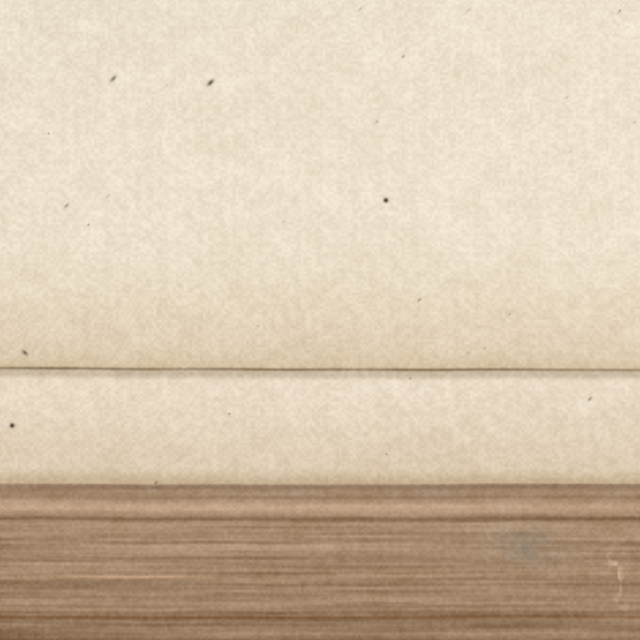
Give the GLSL for this texture, as a Shadertoy shader.

```glsl
// Aged cream paper: a broad sheet, a shadowed crease, a lower sheet and a stack
// of brown page edges. Vertical gradients shape the sheets, stretched noise
// draws the fibres and page lines, and hashed cells scatter grain and specks.

#define CREASE_Y 0.423
#define STACK_Y 0.243
#define GRAIN_SCALE 235.0
#define GRAIN_AMOUNT 0.055
#define MOTTLE_AMOUNT 0.022
#define STRIPE_AMOUNT 0.15
#define SPECK_CELLS 15.0
#define SPECK_CHANCE 0.22

float hash(vec2 p) {
    return fract(sin(dot(p, vec2(127.1, 311.7))) * 43758.5453);
}

float noise(vec2 p) {
    vec2 cell = floor(p), f = fract(p);
    f = f * f * (3.0 - 2.0 * f);
    return mix(mix(hash(cell), hash(cell + vec2(1, 0)), f.x),
               mix(hash(cell + vec2(0, 1)), hash(cell + vec2(1, 1)), f.x), f.y);
}

// Soft horizontal line of given centre and half width
float band(float y, float centre, float width) {
    float d = (y - centre) / width;
    return exp(-d * d);
}

// Small tilted fleck, 1 at its core
float fleck(vec2 p, vec2 centre, vec2 size) {
    vec2 d = p - centre;
    d = vec2(d.x + d.y, d.y - d.x) * 0.707 / size;
    return exp(-dot(d, d));
}

// Faint flecks scattered over a jittered grid
float scatteredSpecks(vec2 p) {
    vec2 cell = floor(p * SPECK_CELLS);
    float sum = 0.0;
    for (int j = -1; j <= 1; j++)
    for (int i = -1; i <= 1; i++) {
        vec2 id = cell + vec2(i, j);
        vec2 jitter = vec2(hash(id + 3.1), hash(id + 8.7));
        float present = step(hash(id + 17.3), SPECK_CHANCE);
        vec2 size = mix(vec2(0.0015), vec2(0.0045, 0.002), hash(id + 5.9));
        sum += present * hash(id + 23.0) * fleck(p, (id + jitter) / SPECK_CELLS, size);
    }
    return sum;
}

vec3 upperSheet(vec2 p, float y) {
    vec3 c = mix(vec3(0.885, 0.82, 0.72), vec3(0.932, 0.883, 0.80), smoothstep(0.44, 0.65, y));
    c = mix(c, vec3(0.915, 0.88, 0.80), 0.6 * smoothstep(0.75, 1.05, y - 0.15 * p.x));
    c -= vec3(0.055, 0.075, 0.10) * exp(-max(y - CREASE_Y, 0.0) / 0.022);
    return c + 0.008 * (p.x - 0.5);
}

vec3 lowerSheet(float y) {
    vec3 c = mix(vec3(0.87, 0.80, 0.70), vec3(0.915, 0.858, 0.775), smoothstep(0.265, 0.40, y));
    c -= vec3(0.09, 0.11, 0.13) * smoothstep(0.272, STACK_Y, y);
    return mix(c, vec3(0.80, 0.735, 0.64), smoothstep(0.404, 0.415, y));
}

vec3 pageStack(vec2 p, float y) {
    vec3 c = mix(vec3(0.595, 0.485, 0.38), vec3(0.645, 0.535, 0.43), smoothstep(0.02, 0.18, y));
    // Page lines: fine, medium and broad streaks
    float lines = 0.45 * noise(vec2(p.x * 5.0, y * 210.0))
                + 0.35 * noise(vec2(p.x * 2.0 + 9.0, y * 95.0))
                + 0.20 * noise(vec2(p.x * 16.0, y * 260.0));
    float below = 1.0 - smoothstep(0.185, 0.20, y);
    c += (lines - 0.5) * STRIPE_AMOUNT * mix(0.5, 1.5, below);
    // Rounded ledge above the stack and its shadows
    c += vec3(0.115, 0.105, 0.10) * band(y, 0.207, 0.010);
    c -= 0.09 * band(y, 0.189, 0.004);
    c -= vec3(0.07, 0.065, 0.05) * band(y, 0.239, 0.005);
    c -= 0.04 * band(y, 0.223, 0.003);
    // Bright torn edge and a rusty seam
    float reach = smoothstep(0.05, 0.2, p.x) * (1.0 - smoothstep(0.24, 0.36, p.x));
    c += vec3(0.15, 0.12, 0.09) * band(y, 0.099 + 0.006 * (p.x - 0.2), 0.0028) * (0.25 + 0.75 * reach);
    c -= vec3(0.05, 0.075, 0.09) * band(y, 0.036, 0.003);
    c -= 0.05 * band(y, 0.087, 0.003);
    // Cool stain and pale scuff towards the right
    float stain = exp(-dot((p - vec2(0.825, 0.148)) * vec2(24, 42), (p - vec2(0.825, 0.148)) * vec2(24, 42)));
    c = mix(c, vec3(0.47, 0.47, 0.45), 0.6 * stain * noise(p * 85.0));
    float scuff = band(p.x, 0.963 - 0.15 * (y - 0.10), 0.010) * band(y, 0.095, 0.045);
    return c + 0.16 * scuff * smoothstep(0.45, 0.8, noise(p * 100.0));
}

void mainImage(out vec4 fragColor, in vec2 fragCoord) {
    vec2 p = fragCoord / iResolution.xy;
    float soft = max(0.0015, 1.0 / iResolution.y);
    float wobble = 0.0015 * (noise(vec2(p.x * 9.0, 2.0)) - 0.5);
    float y = p.y + wobble;
    float creaseY = y + 0.003 * (p.x - 0.5);

    // Layers from top to bottom
    float onStack = 1.0 - smoothstep(STACK_Y - soft, STACK_Y + 2.0 * soft, y);
    vec3 color = mix(lowerSheet(creaseY), upperSheet(p, creaseY),
                     smoothstep(CREASE_Y - soft, CREASE_Y + soft, creaseY));
    float creaseTone = 0.75 + 0.5 * noise(vec2(p.x * 14.0, 6.0));
    color -= vec3(0.20, 0.205, 0.20) * creaseTone * band(creaseY, CREASE_Y, 0.0025);
    color = mix(color, pageStack(p, y), onStack);

    // Grain and slow mottling
    float grain = noise(p * GRAIN_SCALE) + 0.6 * noise(p * GRAIN_SCALE * 0.53 + 31.0) - 0.8;
    color += grain * GRAIN_AMOUNT * vec3(0.9, 1.0, 1.1);
    color += (noise(p * 22.0) + noise(p * 47.0) - 1.0) * MOTTLE_AMOUNT * vec3(0.7, 0.9, 1.1);

    // Faint scattered specks, then the few darkest spots
    color -= 0.26 * scatteredSpecks(p) * (1.0 - onStack);
    float spots = fleck(p, vec2(0.603, 0.687), vec2(0.0035))
                + fleck(p, vec2(0.019, 0.335), vec2(0.0035))
                + 0.75 * fleck(p, vec2(0.329, 0.871), vec2(0.006, 0.003))
                + 0.55 * fleck(p, vec2(0.177, 0.877), vec2(0.006, 0.003))
                + 0.6 * fleck(p, vec2(0.039, 0.449), vec2(0.003, 0.005));
    color = mix(color, vec3(0.25, 0.21, 0.17), min(spots, 0.9));

    fragColor = vec4(clamp(color, 0.0, 1.0), 1.0);
}
```
